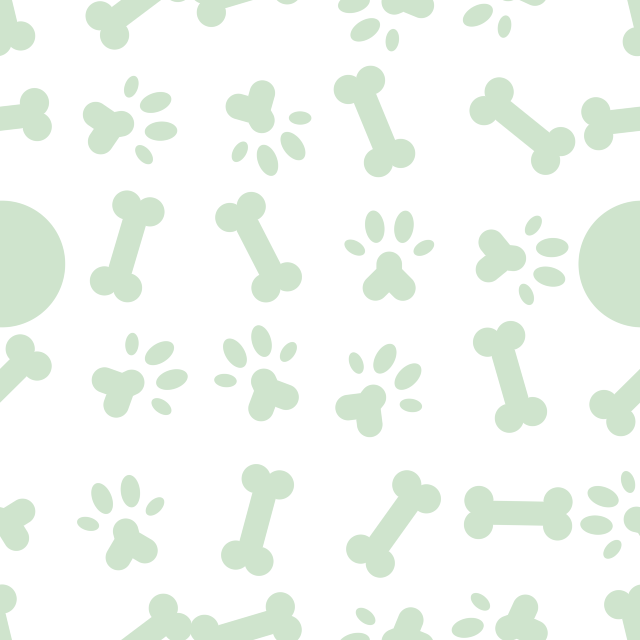
Reproduce this pattern procedurally as a three.js fragment shader.

```glsl
// Pale green bones, paw prints and one large disc scattered on white.
// A wrapping 5 x 5 grid holds one jittered, turned motif per cell, each
// drawn with distance functions measured in cell widths.

varying vec2 vUv;

const float GRID = 5.0;

vec2 hash2(vec2 p) {
  vec2 q = vec2(dot(p, vec2(27.1, 61.7)), dot(p, vec2(69.5, 18.3)));
  return fract(sin(q + 3.7) * 4375.85);
}

vec2 rotate(vec2 p, float angle) {
  float c = cos(angle), s = sin(angle);
  return vec2(c * p.x - s * p.y, s * p.x + c * p.y);
}

float capsule(vec2 p, vec2 a, vec2 b, float radius) {
  vec2 pa = p - a, ba = b - a;
  float along = clamp(dot(pa, ba) / dot(ba, ba), 0.0, 1.0);
  return length(pa - ba * along) - radius;
}

// Approximate distance, accurate close to the outline
float ellipse(vec2 p, vec2 radii) {
  float k = length(p / radii);
  return k * (k - 1.0) / max(length(p / (radii * radii)), 0.001);
}

// Straight shaft with two round knobs at each end
float bone(vec2 p) {
  p = abs(p);
  vec2 shaft = p - vec2(0.309, 0.094);
  return min(max(shaft.x, shaft.y), length(shaft) - 0.114);
}

// Y-shaped pad with four toes, mirrored about its upright axis
float paw(vec2 p) {
  p.x = abs(p.x);
  vec2 fork = vec2(0.0, -0.137);
  float pad = min(capsule(p, vec2(0.0, -0.06), fork, 0.1),
                  capsule(p, fork, vec2(0.107, -0.244), 0.1));
  float innerToe = ellipse(rotate(p - vec2(0.114, 0.234), 0.14), vec2(0.075, 0.127));
  float outerToe = ellipse(rotate(p - vec2(0.27, 0.07), -0.52), vec2(0.088, 0.052));
  return min(pad, min(innerToe, outerToe));
}

float motif(vec2 p, vec2 id) {
  vec2 rnd = hash2(id + 11.0);
  if (distance(id, vec2(0.0, 3.0)) < 0.5) return length(p) - 0.495;

  // Diagonal classes spread bones and paws evenly over the grid
  float kind = floor(mod(2.0 * id.x + id.y + 0.5, GRID));
  bool evenColumn = mod(id.x + 0.5, 2.0) < 1.0;
  bool isBone = kind < 0.5 || kind == 2.0 || (kind == 4.0 && evenColumn);
  if (isBone) {
    // Neighbouring bones lean differently so that their ends stay apart
    float lean = 1.57 - 0.39 * kind + (rnd.x - 0.5) * 0.9;
    return bone(rotate(p, rnd.y < 0.5 ? lean : -lean));
  }
  return paw(rotate(p, rnd.x * 6.2832));
}

void main() {
  vec2 p = vUv * GRID;
  vec2 cell = floor(p);

  // Nearest motif among the surrounding cells
  float d = 1.0;
  for (int j = -1; j <= 1; j++) {
    for (int i = -1; i <= 1; i++) {
      vec2 site = cell + vec2(float(i), float(j));
      vec2 id = floor(mod(site + 0.5, GRID));
      vec2 jitter = (hash2(id) - 0.5) * 0.2;
      d = min(d, motif(p - site - jitter, id));
    }
  }

  // Motifs cross the cell borders, so fill by distance alone
  vec3 paper = vec3(1.0);
  vec3 green = vec3(0.81, 0.893, 0.804);
  gl_FragColor = vec4(mix(green, paper, smoothstep(-0.005, 0.005, d)), 1.0);
}
```
